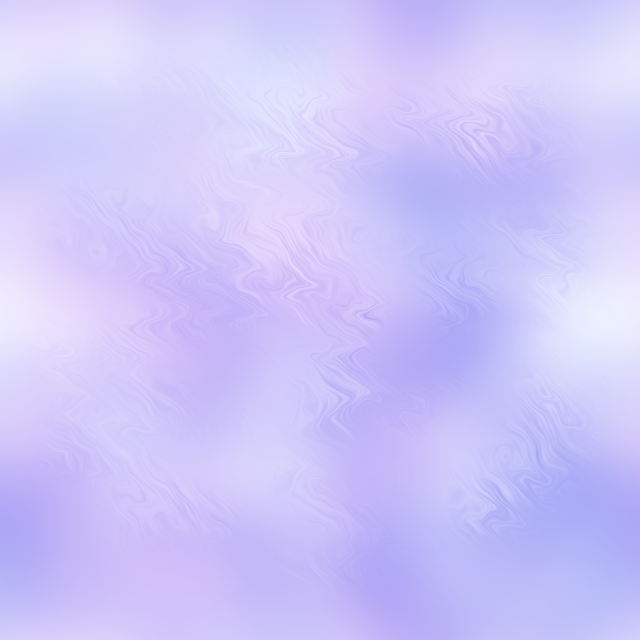
Give the GLSL for this background, as a WebGL 1 fragment shader.

```glsl
precision highp float;
// Soft lavender clouds with fine silky wisps, tiling in both directions.
// Wrapped gradient noise gives tone and tint; inside a soft window the clouds
// are smeared along thin steep fibres that follow an uneven, zigzag wave.

uniform vec2 u_resolution;

#define DEEP_COLOR vec3(0.620, 0.605, 0.955)
#define MID_COLOR vec3(0.800, 0.770, 0.980)
#define LIGHT_COLOR vec3(0.945, 0.920, 0.995)
#define TINT_SHIFT vec3(0.045, -0.036, -0.005)
#define TONE_MEAN 0.535
#define TONE_CONTRAST 0.65
#define ZIGZAG_COUNT 10.0
#define ZIGZAG_WIDTH 0.021
#define FIBRE_COUNT 30.0
#define FIBRE_SMEAR 0.085
#define FIBRE_LIGHT 0.105

const float TAU = 6.2831853;

// Unit gradient of a lattice cell; cells repeat after one period.
vec2 cellGradient(vec2 cell, vec2 period, float seed) {
  vec2 wrapped = floor(mod(cell + 0.5, period));
  float h = fract(sin(dot(wrapped, vec2(127.1, 311.7)) + seed * 74.7) * 43758.5);
  return vec2(cos(TAU * h), sin(TAU * h));
}

// Gradient noise with a whole number of cells per tile, about -0.7 to 0.7.
float tileNoise(vec2 uv, vec2 period, float seed) {
  vec2 p = uv * period;
  vec2 cell = floor(p);
  vec2 f = p - cell;
  vec2 w = f * f * f * (f * (f * 6.0 - 15.0) + 10.0);
  vec2 e = vec2(1.0, 0.0);
  float a = dot(cellGradient(cell, period, seed), f);
  float b = dot(cellGradient(cell + e.xy, period, seed), f - e.xy);
  float c = dot(cellGradient(cell + e.yx, period, seed), f - e.yx);
  float d = dot(cellGradient(cell + e.xx, period, seed), f - e.xx);
  return mix(mix(a, b, w.x), mix(c, d, w.x), w.y);
}

// Broad cloud brightness from three overlapping scales.
float cloudTone(vec2 uv) {
  float n = 0.75 * tileNoise(uv + 0.13, vec2(2.0), 2.0);
  n += tileNoise(uv, vec2(3.0), 1.0);
  n += 0.45 * tileNoise(uv + 0.37, vec2(6.0), 3.0);
  return TONE_MEAN + TONE_CONTRAST * n;
}

// Sideways wave: a slow slope followed by a quick return.
float zigzag(vec2 uv) {
  float drift = 5.0 * tileNoise(uv, vec2(4.0), 4.0)
              + 2.0 * tileNoise(uv, vec2(13.0), 5.0)
              + 1.2 * tileNoise(uv, vec2(31.0), 12.0);
  float phase = TAU * (ZIGZAG_COUNT * uv.y + 2.0 * uv.x) + drift;
  return ZIGZAG_WIDTH * (sin(phase) - 0.3 * sin(2.0 * phase));
}

// Fine strands in three widths, narrow across and long along the wave.
float fibres(vec2 uv) {
  float n = 0.55 * tileNoise(uv, vec2(FIBRE_COUNT, 11.0), 6.0);
  n += 0.75 * tileNoise(uv, vec2(FIBRE_COUNT * 2.0, 19.0), 7.0);
  return n + 0.65 * tileNoise(uv, vec2(FIBRE_COUNT * 3.0, 32.0), 11.0);
}

// Wisps fill most of the tile, unevenly, and fade out before its border.
float wispMask(vec2 uv) {
  vec2 s = sin(0.5 * TAU * uv);
  float inside = smoothstep(0.06, 0.50, s.x * s.y);
  float patches = tileNoise(uv + 0.21, vec2(4.0), 8.0)
                + 0.7 * tileNoise(uv, vec2(9.0), 13.0);
  return inside * smoothstep(-0.45, 0.25, patches);
}

vec3 cloudColor(float tone, float tint) {
  float t = clamp(tone, 0.0, 1.0);
  vec3 c = mix(DEEP_COLOR, MID_COLOR, min(t * 2.0, 1.0));
  c = mix(c, LIGHT_COLOR, max(t * 2.0 - 1.0, 0.0));
  return c + TINT_SHIFT * tint;
}

void main() {
  vec2 uv = gl_FragCoord.xy / u_resolution;
  float mask = wispMask(uv);

  // Fibre pattern in coordinates bent by the wave, leaning steeply right.
  float wave = zigzag(uv);
  float strand = fibres(vec2(2.0 * (uv.x + wave) + uv.y, uv.y));

  // Smear the clouds along the strands.
  vec2 smear = vec2(0.5 * wave - 0.5 * FIBRE_SMEAR * strand, FIBRE_SMEAR * strand);
  vec2 q = uv + mask * smear;

  // Tone and tint, with a faint glow on the strands themselves.
  float tone = cloudTone(q) + mask * FIBRE_LIGHT * strand;
  float tint = tileNoise(q + 0.29, vec2(3.0), 9.0)
             + 0.6 * tileNoise(q, vec2(5.0), 10.0);
  gl_FragColor = vec4(clamp(cloudColor(tone, tint), 0.0, 1.0), 1.0);
}
```
